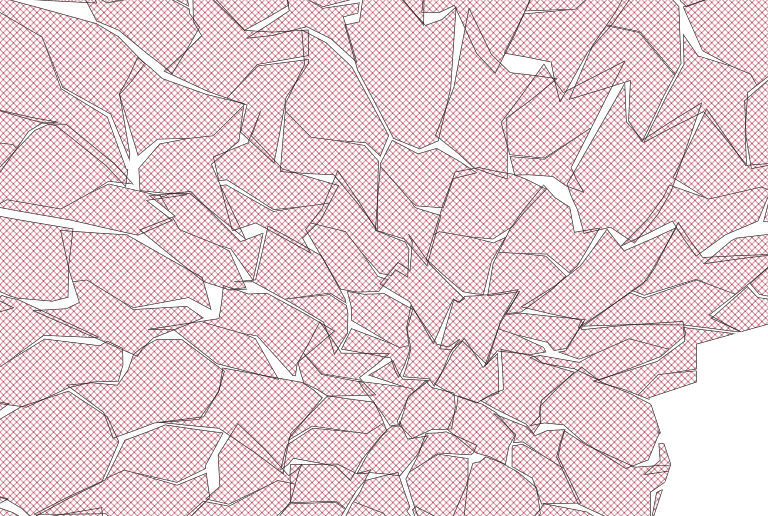
Reproduce this pattern procedurally as a Shadertoy shader.

```glsl
float hash(vec2 p) {
    return fract(sin(dot(p, vec2(127.1, 311.7))) * 43758.5453);
}

// Signed random pair in -1..1
vec2 hash2(vec2 p) {
    return 2.0 * vec2(hash(p), hash(p + 57.3)) - 1.0;
}

// Lattice to canvas: tilted cells that grow with distance from the focus
const vec2 focus = vec2(0.86, 0.25);
const float nearSize = 0.052, growth = 0.026;
const mat2 tilt = mat2(0.921, -0.389, 0.389, 0.921);

vec2 latticeToCanvas(vec2 q) {
    return focus + tilt * q * (nearSize + growth * length(q));
}

vec2 canvasToLattice(vec2 p) {
    vec2 d = (p - focus) * tilt;
    return 2.0 * d / (nearSize + sqrt(nearSize * nearSize + 4.0 * growth * length(d)));
}

// Shared corner points, in quarter cells
vec2 node(vec2 k) {
    return k + 1.05 * hash2(k);
}

// Walk around a square of four by four quarters in 16 steps
vec2 perimeter(float t) {
    return clamp(abs(mod(t + vec2(0.0, 12.0), 16.0) - 8.0) - 2.0, 0.0, 4.0);
}

// Corner t of a shard, turned and shifted a little about its centre
vec2 shardCorner(vec2 origin, float t) {
    vec2 k = origin + perimeter(t);
    vec2 v;
    if (mod(t, 2.0) < 0.5) {
        v = node(k);
    } else {
        // Odd corners are occasional kinks in an edge
        v = 0.5 * (node(origin + perimeter(t - 1.0)) + node(origin + perimeter(t + 1.0)));
        v += 0.9 * hash2(k + 9.7) * pow(hash(k + 3.1), 3.0);
    }
    vec2 centre = origin + 2.0;
    float turn = 0.19 * hash2(origin + 21.5).x;
    float c = cos(turn), s = sin(turn);
    v = centre + 0.985 * mat2(c, s, -s, c) * (v - centre) + 0.1 * hash2(origin + 71.3);
    return latticeToCanvas(v * 0.25);
}

// Distance to the outline of a shard, negative inside
float shard(vec2 p, vec2 origin) {
    float nearest = 1e5, side = 1.0;
    vec2 a = shardCorner(origin, 15.0);
    for (int i = 0; i < 16; i++) {
        vec2 b = shardCorner(origin, float(i));
        vec2 e = b - a, w = p - a;
        vec2 gap = w - e * clamp(dot(w, e) / max(dot(e, e), 1e-9), 0.0, 1.0);
        nearest = min(nearest, dot(gap, gap));
        if ((a.y > p.y) != (b.y > p.y) && p.x < a.x + e.x * (p.y - a.y) / e.y) side = -side;
        a = b;
    }
    float d = side * sqrt(nearest);

    // Split most shards by a crooked, tapering crack
    if (hash(origin + 33.7) < 0.65) {
        vec2 w = p - latticeToCanvas((origin + 2.0) * 0.25);
        float angle = 0.75 * hash2(origin + 13.1).x - 0.15;
        float along = dot(w, vec2(cos(angle), sin(angle)));
        float across = dot(w, vec2(-sin(angle), cos(angle)));
        across += 0.07 * abs(fract(along * 5.0 + hash(origin + 4.4)) - 0.5) - 0.017;
        float width = max(0.13 * hash2(origin + 8.8).x * along + 0.001, 0.0);
        d = max(d, width - abs(across));
    }
    return d;
}

// Empty lower right corner, negative inside
float emptyCorner(vec2 p) {
    float wall = 1.30 - 0.33 * abs(p.y - 0.1) - p.x;
    float top = p.y - 0.321 - 0.28 * (p.x - 1.307);
    float ledge = max(p.x - 1.35, 0.23 + 0.33 * (p.x - 1.26) - p.y);
    return max(max(wall, top), -ledge);
}

// Share of a pixel covered by a line of the given width
float stroke(float d, float width, float pixel) {
    float h = 0.5 * width;
    return clamp((min(d + 0.5 * pixel, h) - max(d - 0.5 * pixel, -h)) / pixel, 0.0, 1.0);
}

float hatch(float x, float pixel) {
    float period = 0.0092;
    return stroke((fract(x / period) - 0.5) * period, 0.0009, pixel * 1.3);
}

void mainImage(out vec4 fragColor, in vec2 fragCoord) {
    float pixel = 1.0 / iResolution.y;
    vec2 p = fragCoord * pixel;
    vec2 q = canvasToLattice(p);

    // Gather the fill and the outlines of nearby shards in a brick layout
    float fill = 0.0, paper = 1.0;
    for (int j = -1; j <= 1; j++) {
        float row = floor(q.y) + float(j);
        float shift = 0.5 * mod(row, 2.0);
        for (int i = -1; i <= 1; i++) {
            float column = floor(q.x - shift) + float(i);
            float d = shard(p, 4.0 * vec2(column + shift, row));
            fill = max(fill, clamp(0.5 - d / pixel, 0.0, 1.0));
            paper *= 1.0 - stroke(abs(d), 0.0012, pixel);
        }
    }

    // Cut the corner away and outline the cut
    float cut = emptyCorner(p);
    float kept = clamp(0.5 + cut / pixel, 0.0, 1.0);
    float ink = max((1.0 - paper) * kept, stroke(abs(cut), 0.0012, pixel) * fill);

    // Crossed diagonal hatching under dark outlines
    vec2 diagonal = vec2(p.x + p.y, p.x - p.y) * 0.70711;
    float lines = hatch(diagonal.x, pixel) + hatch(diagonal.y, pixel);
    vec3 crimson = vec3(0.66, 0.08, 0.18);
    vec3 color = mix(vec3(1.0), crimson, min(lines, 1.0) * fill * kept);
    color = mix(color, vec3(0.12, 0.1, 0.1), ink);
    fragColor = vec4(color, 1.0);
}
```
